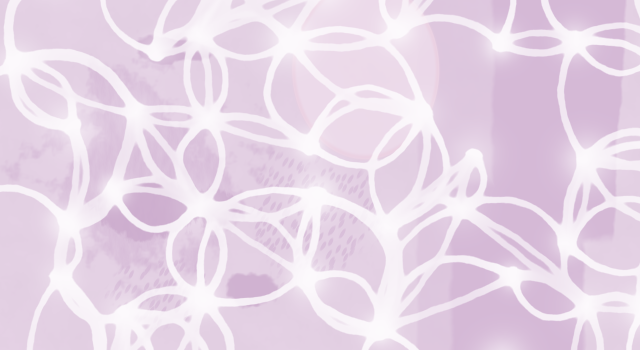
Reproduce this pattern procedurally as a Shadertoy shader.

```glsl
// Draws a web of bowed white strands with glowing knots over lilac watercolour washes.

// Colours
const vec3 LILAC = vec3(0.89, 0.815, 0.89);
const vec3 MAUVE = vec3(0.835, 0.725, 0.84);
const vec3 PLUM  = vec3(0.79, 0.66, 0.795);
const vec3 BLUSH = vec3(0.93, 0.86, 0.92);
const vec3 ROSE  = vec3(0.92, 0.80, 0.87);
const vec3 WHITE = vec3(0.99, 0.98, 0.99);

// Sizes, in canvas heights
const float CELL = 0.25;          // mean spacing of knots
const float JITTER = 0.74;        // irregularity of knots
const float HALF_WIDTH = 0.0098;  // half width of a strand
const float BOW = 0.36;           // sideways bulge, relative to length
const float WEBBING = 170.0;      // lower values fill the forks more
const float EDGE_CHANCE = 0.78;
const float DIAGONAL_CHANCE = 0.32;
const float GLOW_RADIUS = 0.055;
const float SOFTNESS = 0.0025;

vec2 hash2(vec2 p) {
    vec3 q = fract(vec3(p.xyx) * vec3(0.1031, 0.1030, 0.0973));
    q += dot(q, q.yzx + 33.33);
    return fract((q.xx + q.yz) * q.zy);
}

// Layered sines, about -1 to 1
float waves(vec2 p) {
    float sum = 0.0, amp = 0.5;
    for (int i = 0; i < 5; i++) {
        sum += amp * sin(p.x + 1.3 * sin(p.y * 0.9)) * cos(p.y + 0.8 * sin(p.x));
        p = mat2(1.5, 1.1, -1.1, 1.5) * p + 2.7;
        amp *= 0.6;
    }
    return sum;
}

vec2 knot(vec2 id) {
    return (id + 0.5 + JITTER * (hash2(id + 17.0) - 0.5)) * CELL;
}

// Distance to a parabolic arc from a to b; t runs along it
float arcDistance(vec2 p, vec2 a, vec2 b, float bow, out float t) {
    float len = length(b - a);
    vec2 dir = (b - a) / len, q = p - a;
    float along = dot(q, dir);
    t = clamp(along / len, 0.0, 1.0);
    float side = dot(q, vec2(-dir.y, dir.x)) - 4.0 * bow * len * t * (1.0 - t);
    float slope = 4.0 * bow * (1.0 - 2.0 * t);
    return length(vec2(along - t * len, side * inversesqrt(1.0 + slope * slope)));
}

// Opacity of the white web
float web(vec2 p, float soft) {
    vec2 home = floor(p / CELL);
    float weight = 1e-9, density = 0.0, clear = 1.0;
    for (int j = -2; j <= 2; j++)
    for (int i = -2; i <= 2; i++) {
        vec2 id = home + vec2(i, j), a = knot(id), r = hash2(id + 71.0);
        float g = length(p - a) / (GLOW_RADIUS * (0.6 + 0.7 * r.x));
        clear *= 1.0 - (0.25 + 0.65 * r.y * r.y) * exp(-g * g);
        for (int e = 0; e < 3; e++) {
            vec2 linkHash = hash2(id * 3.0 + float(e) * 41.0 + 5.0);
            vec2 link = e == 0 ? vec2(1, 0) : e == 1 ? vec2(0, 1) : vec2(1, r.x < 0.5 ? 1 : -1);
            if (linkHash.x > (e == 2 ? DIAGONAL_CHANCE : EDGE_CHANCE)) continue;
            vec2 b = knot(id + link);
            for (int k = 0; k < 3; k++) {
                vec2 h = hash2(id * 7.0 + vec2(e * 13 + 3, k * 29 + 11));
                if (h.x > 1.0 - 0.34 * float(k)) continue;
                float turn = (k == 1 ? -1.0 : 1.0) * (linkHash.y < 0.39 ? -1.0 : 1.0);
                float t, d = arcDistance(p, a, b, turn * BOW * h.y, t);
                float nearEnd = pow(abs(2.0 * t - 1.0), 3.0);
                d -= HALF_WIDTH * (0.8 + 0.35 * h.x + 0.35 * nearEnd);
                float w = exp(-WEBBING * d);
                weight += w;
                density += w * mix(0.6 + 0.25 * h.y, 0.97, nearEnd);
            }
        }
    }
    float cover = smoothstep(soft, -soft, -log(weight) / WEBBING) * density / weight;
    return 1.0 - (1.0 - cover) * clear;
}

// Slanted brush flecks from stretched cellular noise
float flecks(vec2 p) {
    vec2 q = mat2(0.87, 0.5, -0.5, 0.87) * p * vec2(60.0, 22.0);
    q = vec2(dot(p, vec2(0.87, -0.5)) * 60.0, dot(p, vec2(0.5, 0.87)) * 22.0);
    float nearest = 1.0;
    for (int j = -1; j <= 1; j++)
    for (int i = -1; i <= 1; i++) {
        vec2 id = floor(q) + vec2(i, j);
        nearest = min(nearest, length(id + hash2(id) - q));
    }
    return smoothstep(0.42, 0.2, nearest);
}

// Rough-edged elliptical stain
float stain(vec2 p, vec2 centre, vec2 radii, float rough) {
    return smoothstep(1.1, 0.85, length((p - centre) / radii) + rough);
}

vec3 washes(vec2 p) {
    float rough = waves(p * 17.0), grain = waves(p * vec2(150.0, 45.0));
    vec3 col = LILAC + 0.008 * rough;

    // Upright panels on the right
    float x = p.x + 0.008 * rough;
    col = mix(col, MAUVE, 0.4 * smoothstep(1.185, 1.2, x) * smoothstep(1.44, 1.40, x));
    float panel = smoothstep(1.40, 1.415, x) * smoothstep(1.765, 1.755, x - 0.06 * (p.y - 0.5));
    panel = max(panel, smoothstep(1.28, 1.30, x) * smoothstep(0.5, 0.46, p.y) * step(x, 1.5));
    panel *= 1.0 - smoothstep(1.66, 1.675, x) * smoothstep(0.33, 0.30, p.y + 0.02 * rough);
    col = mix(col, MAUVE, panel);

    // Stains and dry brush on the left
    float wash = stain(p, vec2(0.40, 0.50), vec2(0.27, 0.27), 0.6 * rough);
    col = mix(col, MAUVE, wash * (0.65 + 0.2 * grain));
    float core = stain(p, vec2(0.47, 0.40), vec2(0.17, 0.085), 0.5 * rough + 0.15 * grain);
    core = max(core, stain(p, vec2(0.50, 0.86), vec2(0.11, 0.035), 0.5 * rough));
    core = max(core, stain(p, vec2(0.70, 0.18), vec2(0.07, 0.05), 0.5 * rough));
    col = mix(col, PLUM, 0.75 * core);
    float dry = stain(p, vec2(0.90, 0.38), vec2(0.17, 0.18), 0.4 * rough);
    dry = max(dry, stain(p, vec2(0.46, 0.17), vec2(0.16, 0.10), 0.4 * rough));
    col = mix(col, MAUVE, 0.75 * dry * flecks(p + 0.006 * rough));

    // Blush disc with a faint rim
    float disc = length((p - vec2(1.045, 0.80)) / vec2(0.21, 0.255));
    col = mix(col, BLUSH, 0.85 * smoothstep(1.01, 0.99, disc));
    return mix(col, ROSE, 0.6 * smoothstep(0.05, 0.0, abs(disc - 0.98)));
}

void mainImage(out vec4 fragColor, in vec2 fragCoord) {
    vec2 p = fragCoord / iResolution.y;
    float soft = max(SOFTNESS, 0.8 / iResolution.y);
    vec2 wobble = 0.004 * vec2(waves(p * 24.0), waves(p.yx * 24.0 + 9.0));
    fragColor = vec4(mix(washes(p), WHITE, web(p + wobble, soft)), 1.0);
}
```
